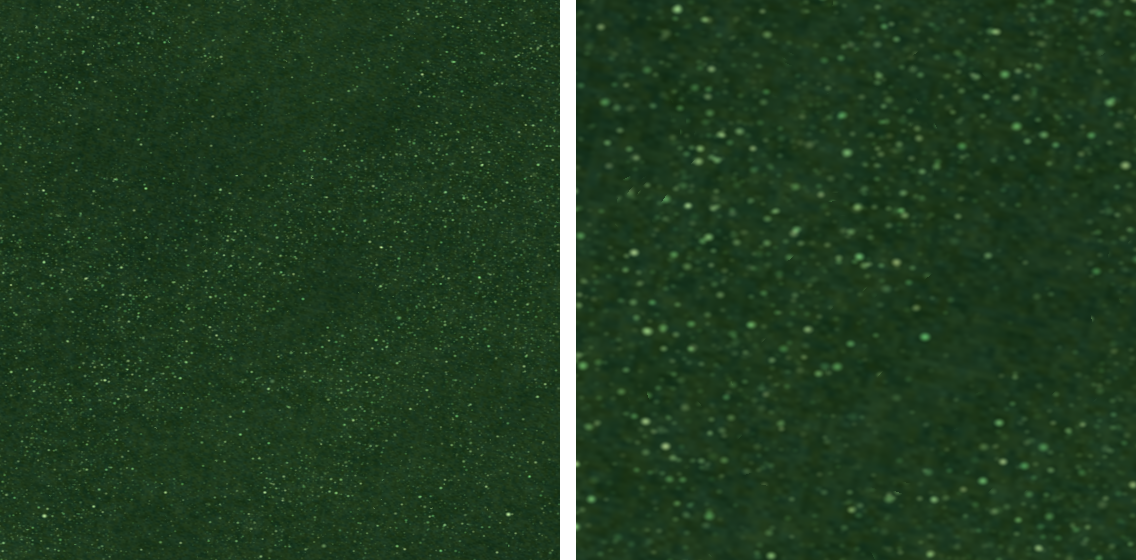
Left: the whole. Right: its middle third, enlarged.
Give the GLSL for this texture, as a three.js fragment shader.

```glsl
varying vec2 vUv;

float hash(vec2 p) {
  return fract(sin(dot(p, vec2(127.1, 311.7))) * 43758.5453);
}

float noise(vec2 p) {
  vec2 cell = floor(p);
  vec2 f = fract(p);
  f = f * f * (3.0 - 2.0 * f);
  float low = mix(hash(cell), hash(cell + vec2(1.0, 0.0)), f.x);
  float high = mix(hash(cell + vec2(0.0, 1.0)), hash(cell + 1.0), f.x);
  return mix(low, high, f.y);
}

mat2 rotation(float angle) {
  return mat2(cos(angle), sin(angle), -sin(angle), cos(angle));
}

// One soft, slightly wide flake per occupied cell of a turned grid
vec3 flakes(vec2 uv, float cells, float radius, float share, float seed) {
  mat2 turn = rotation(seed * 0.83);
  vec2 p = turn * uv * cells + seed * vec2(0.37, 0.61);
  vec2 cell = floor(p);
  vec2 key = cell + seed * 17.3;
  vec2 jitter = vec2(hash(key + 3.1), hash(key + 7.7));
  float margin = min(radius * 1.25 * cells, 0.5);
  vec2 center = mix(vec2(margin), vec2(1.0 - margin), jitter);
  vec2 offset = (p - cell - center) * turn / cells;
  float spot = 1.0 - smoothstep(0.0, radius, length(offset * vec2(0.8, 1.0)));
  float present = step(hash(key + 11.9), share);
  float strength = hash(key + 19.3);
  vec3 tint = mix(vec3(0.45, 0.85, 0.48), vec3(1.0, 1.0, 0.74), hash(key + 23.5));
  return tint * spot * present * (0.15 + 0.85 * strength * strength);
}

void main() {
  // Broad tone drift and diagonal bands of flake density
  vec2 band = rotation(-0.5) * vUv;
  float drift = 0.6 * noise(band * vec2(3.0, 5.0) + 2.3) + 0.4 * noise(band * vec2(9.0, 14.0) + 61.0);
  float density = 0.55 * noise(band * vec2(4.0, 7.0) + 5.0) + 0.45 * noise(band * 18.0 + 40.0);
  density = smoothstep(0.2, 0.85, density);
  vec3 color = mix(vec3(0.097, 0.201, 0.105), vec3(0.125, 0.237, 0.119), drift);

  // Fine grain, with a separate shift between warm and cool green
  vec2 tilted = rotation(0.23) * vUv;
  float grain = noise(tilted * vec2(230.0, 320.0)) - 0.5;
  float hue = noise(tilted * vec2(150.0, 190.0) + 71.0) - 0.5;
  float mottle = noise(tilted * vec2(80.0, 110.0) + 33.0) - 0.5;
  float cloud = noise(band * vec2(28.0, 42.0) + 17.0) - 0.5;
  color += grain * vec3(0.042, 0.055, 0.042);
  color += hue * vec3(0.032, 0.012, -0.03) + mottle * 0.026 + cloud * 0.018;

  // Flake layers, from dense and dim to sparse and bright
  for (int i = 0; i < 6; i++) {
    float layer = float(i);
    float cells = floor(165.0 * pow(0.72, layer));
    float share = 0.06 + 0.42 * density;
    float gain = 0.1 + 0.11 * layer;
    color += gain * flakes(vUv, cells, 0.0023 + 0.0003 * layer, share, layer + 1.0);
  }

  // Rare large glints
  color += 0.95 * flakes(vUv, 13.0, 0.0055, 0.07, 9.0);

  gl_FragColor = vec4(min(color, vec3(0.95, 1.0, 0.85)), 1.0);
}
```
